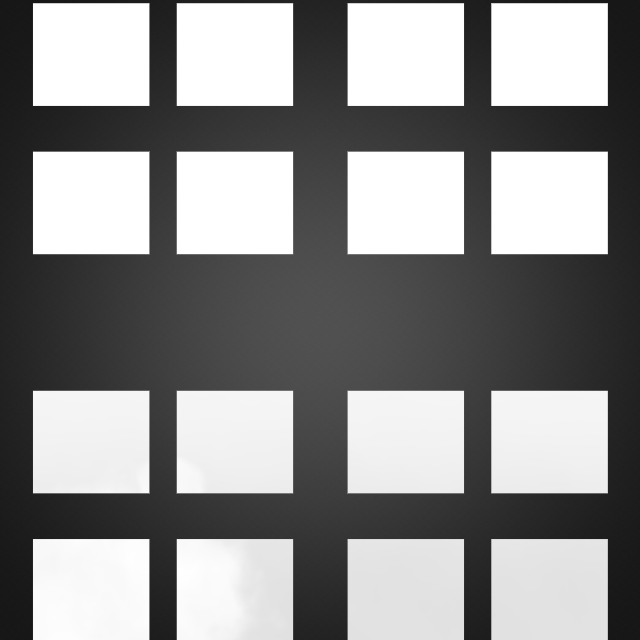
This background is drawn by a WebGL 1 fragment shader. Its source:

```glsl
precision highp float;
uniform vec2 u_resolution;

const vec2 GRID_CENTER = vec2(0.5006, 0.4961);
const vec2 PAIR_OFFSET = vec2(0.2458, 0.3027);
const vec2 PANE_OFFSET = vec2(0.1123, 0.1159);
const vec2 PANE_HALF = vec2(0.091, 0.0802);

// Signed distance to an axis-aligned box
float boxDistance(vec2 p, vec2 halfSize) {
  vec2 d = abs(p) - halfSize;
  return length(max(d, 0.0)) + min(max(d.x, d.y), 0.0);
}

// Two mirror folds turn one pane into four across and four down
vec2 foldPanes(vec2 p, vec2 center, vec2 pairOffset, vec2 paneOffset) {
  vec2 pairSpace = abs(p - center) - pairOffset;
  return abs(pairSpace) - paneOffset;
}

// Rotated, warped sine octaves, roughly -1 to 1
float layeredSines(vec2 p) {
  float sum = 0.0;
  float amplitude = 0.5;
  for (int i = 0; i < 5; i++) {
    sum += amplitude * sin(p.x + 1.3 * sin(p.y)) * cos(p.y + 0.7 * sin(p.x));
    p = mat2(1.5, 1.1, -1.1, 1.5) * p + 1.7;
    amplitude *= 0.55;
  }
  return sum;
}

// Soft elliptical cloud with a ragged rim
float cloudPuff(vec2 p, vec2 center, vec2 radius, float ragged) {
  float rim = length((p - center) / radius) + ragged;
  return 1.0 - smoothstep(0.78, 1.12, rim);
}

// Pale sky, brighter upward, with clouds at the lower left
vec3 skyColor(vec2 p) {
  float billow = layeredSines(p * 22.0);
  float shade = mix(0.885, 0.96, smoothstep(0.05, 0.4, p.y));
  shade += 0.04 * smoothstep(0.37, 0.61, p.y);
  shade += 0.006 * billow * (1.0 - smoothstep(0.2, 0.5, p.y));
  float cloud = cloudPuff(p, vec2(0.16, 0.05), vec2(0.24, 0.2), 0.2 * billow);
  float wisp = cloudPuff(p, vec2(0.265, 0.24), vec2(0.055, 0.045), 0.3 * billow);
  float cloudShade = 0.98 + 0.025 * layeredSines(p * 17.0 + 4.0);
  shade = mix(shade, cloudShade, max(cloud, 0.8 * wisp));
  return vec3(min(shade, 1.0));
}

// Dark wall lit from the middle, with faint fine grain
vec3 wallColor(vec2 p) {
  float falloff = smoothstep(0.0, 0.7, length(p - 0.5));
  float grain = 0.006 * layeredSines(p * 410.0);
  return vec3(mix(0.315, 0.09, falloff) + grain);
}

void main() {
  vec2 uv = gl_FragCoord.xy / u_resolution;
  float edge = 0.6 / min(u_resolution.x, u_resolution.y);
  vec2 pane = foldPanes(uv, GRID_CENTER, PAIR_OFFSET, PANE_OFFSET);
  float opening = 1.0 - smoothstep(-edge, edge, boxDistance(pane, PANE_HALF));
  gl_FragColor = vec4(mix(wallColor(uv), skyColor(uv), opening), 1.0);
}
```
